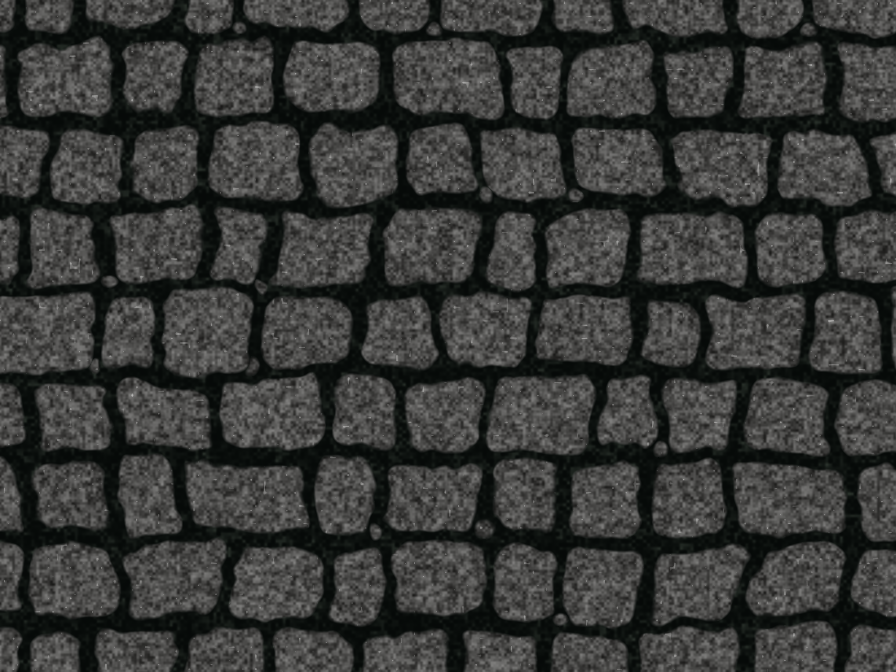
Reproduce this texture procedurally as a Shadertoy shader.

```glsl
// Rows of irregular dark grey cobblestones with mossy black joints.

const float ROWS = 8.02;         // courses per canvas height
const float ROW_SHIFT = 0.44;    // vertical phase of the courses
const float PITCH = 1.08;        // mean stone width, in course heights
const float EDGE_SOFTNESS = 0.025;

const vec3 STONE = vec3(0.304, 0.302, 0.296);
const vec3 SOIL = vec3(0.022, 0.036, 0.030);
const vec3 MOSS = vec3(0.125, 0.150, 0.130);

float hash(vec2 p) {
    vec3 q = fract(p.xyx * 0.1031);
    q += dot(q, q.yzx + 33.33);
    return fract((q.x + q.y) * q.z);
}

float noise(vec2 p) {
    vec2 i = floor(p), f = fract(p);
    f = f * f * (3.0 - 2.0 * f);
    vec2 e = vec2(0.0, 1.0);
    return mix(mix(hash(i), hash(i + e.yx), f.x),
               mix(hash(i + e.xy), hash(i + e.yy), f.x), f.y);
}

// Signed noise pair, used to bend coordinates
vec2 wobble(vec2 p) {
    return vec2(noise(p + 17.3), noise(p + 71.9)) - 0.5;
}

// Signed random value for one property of a stone
float vary(vec2 id, float property) {
    return hash(id + property * 37.0) - 0.5;
}

// Slanted vertical joint on the left of a stone
float jointX(vec2 id, float y) {
    return PITCH * (id.x + 0.5 * vary(id, 1.0)) + 0.3 * vary(id, 2.0) * (y - 0.5);
}

// Rounded quadrilateral between two joints; y runs 0..1 across the course
float stoneDistance(vec2 p, vec2 id) {
    float left = jointX(id, p.y);
    float right = jointX(id + vec2(1.0, 0.0), p.y);
    float across = p.x - 0.5 * (left + right);
    float inset = 0.077 + 0.04 * vary(id, 3.0);
    float bottom = 0.080 + 0.06 * vary(id, 4.0) + 0.13 * vary(id, 5.0) * across;
    float top = 0.920 + 0.06 * vary(id, 6.0) + 0.13 * vary(id, 7.0) * across;
    float radius = 0.15 + 0.12 * vary(id, 8.0);
    vec2 d = vec2(max(left - p.x, p.x - right) + inset,
                  max(bottom - p.y, p.y - top)) + radius;
    return length(max(d, 0.0)) + min(max(d.x, d.y), 0.0) - radius;
}

// Occasional small chip lodged where joints meet
float chipDistance(vec2 p, vec2 id) {
    float radius = vary(id, 9.0) > 0.38 ? 0.075 : -1.0;
    return length(p - vec2(jointX(id, 0.0), 0.09)) - radius;
}

// Distance to the nearest stone in x, its tone in y
vec2 paving(vec2 p) {
    float row = floor(p.y);
    vec2 local = vec2(p.x + 0.7 * PITCH * hash(vec2(row, 5.0)), p.y - row);
    float column = floor(local.x / PITCH);
    vec2 nearest = vec2(1e3, 0.0);
    for (int k = -1; k <= 1; k++) {
        vec2 id = vec2(column + float(k), row);
        float d = min(stoneDistance(local, id), chipDistance(local, id));
        if (d < nearest.x) nearest = vec2(d, vary(id, 10.0));
    }
    return nearest;
}

// Fine two-scale grit, centred on zero
float grit(vec2 p) {
    return noise(p * 16.0) + noise(p * 31.0 + 9.0) - 1.0;
}

vec3 stoneColor(vec2 p, float depth, float tone) {
    float rim = mix(0.88, 1.0, smoothstep(0.0, 0.08, depth));
    float glint = smoothstep(0.90, 1.0, noise(p * 19.0 + 50.0));
    float light = 0.21 * grit(p) + 0.02 * tone + 0.22 * glint;
    return (STONE + light) * rim;
}

vec3 jointColor(vec2 p) {
    float growth = noise(p * 23.0 + 30.0) * (0.45 + 0.75 * noise(p * 7.0));
    return mix(SOIL, MOSS, growth * growth);
}

void mainImage(out vec4 fragColor, in vec2 fragCoord) {
    vec2 p = fragCoord / iResolution.y * ROWS + vec2(20.0, 20.0 + ROW_SHIFT);

    // Bend the courses, then roughen the outlines
    vec2 bent = p + 0.16 * wobble(p * 0.8) + 0.13 * wobble(p * 2.6)
                  + 0.06 * wobble(p * 7.0);
    vec2 stone = paving(bent);

    float cover = smoothstep(EDGE_SOFTNESS, -EDGE_SOFTNESS, stone.x);
    vec3 color = mix(jointColor(p), stoneColor(p, -stone.x, stone.y), cover);
    fragColor = vec4(color, 1.0);
}
```
